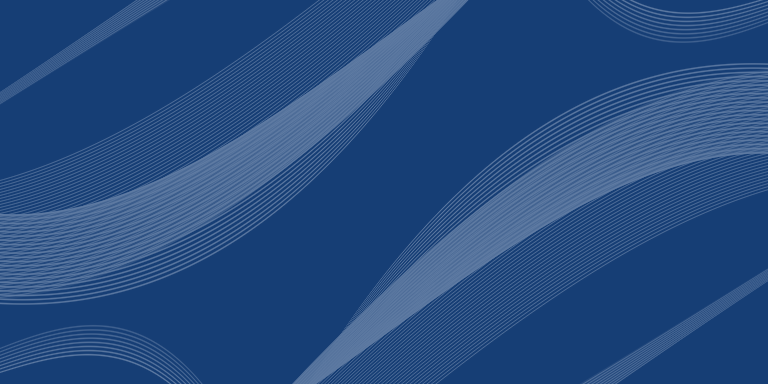
This background is drawn by a Shadertoy shader. Its source:

```glsl
// Two folded ribbons of fine pale lines on deep blue, with a thin streak and
// an arc beside each. Every ribbon blends between two cubic curves; the second
// half of the design is the first one turned by 180 degrees.

const vec3 DEEP_BLUE = vec3(0.086, 0.242, 0.458);
const vec3 PALE_LINE = vec3(0.375, 0.485, 0.640);
const vec2 TURN_CENTER = vec2(1.0104, 0.479);
const float NODE_STEP = 0.4;

// Cubic through four heights spaced NODE_STEP apart, starting at x = 0.
float curve(float x, vec4 h) {
    float t = x / NODE_STEP;
    float a = t - 1.0, b = t - 2.0, c = t - 3.0;
    return dot(h, vec4(-a * b * c / 6.0, t * b * c / 2.0,
                       -t * a * c / 2.0, t * a * b / 6.0));
}

// Integral of a finite pulse train with the given duty.
float pulseArea(float x, float count, float duty) {
    x = clamp(x, 0.0, count);
    return floor(x) * duty + min(fract(x), duty);
}

// Box-filtered coverage of evenly spaced lines between two heights.
float lineFan(float y, float top, float bottom, float count, float duty, float px) {
    float gap = bottom - top;
    gap = (gap < 0.0 ? -1.0 : 1.0) * max(abs(gap), px * 0.02);
    float phase = count * (y - top) / gap;
    float width = count * px / abs(gap);
    return (pulseArea(phase + 0.5 * width, count, duty)
          - pulseArea(phase - 0.5 * width, count, duty)) / width;
}

// Layers translucent ink over existing ink.
float layer(float ink, float added) {
    return 1.0 - (1.0 - ink) * (1.0 - added);
}

// Folded ribbon: two overlapping fans with a dense core.
float ribbon(vec2 p, float px) {
    float outerTop = curve(p.x, vec4(0.469, 0.294, 0.023, -0.299));
    float coreTop = curve(p.x, vec4(0.557, 0.474, 0.242, -0.044));
    float coreBottom = curve(p.x, vec4(0.781, 0.659, 0.393, 0.021));
    float outerBottom = curve(p.x, vec4(0.799, 0.742, 0.490, -0.013));

    float ink = 0.85 * lineFan(p.y, outerTop, coreBottom, 40.0, 0.28, px);
    ink = layer(ink, 0.9 * lineFan(p.y, coreTop, outerBottom, 22.0, 0.36, px));

    float core = lineFan(p.y, coreTop, coreBottom, 1.0, 1.0, px);
    float density = mix(0.15, 0.72, smoothstep(0.0, 1.1, p.x));
    float ridgeWidth = mix(0.015, 0.07, smoothstep(0.0, 0.7, p.x));
    float ridge = 0.65 * exp(-max(p.y - coreTop, 0.0) / ridgeWidth);
    return layer(ink, core * layer(density, ridge));
}

// Thin diagonal streak near the corner.
float streak(vec2 p, float px) {
    float top = curve(p.x, vec4(0.240, -0.031, -0.312, -0.599));
    float bottom = curve(p.x, vec4(0.273, 0.026, -0.214, -0.443));
    float ink = 0.8 * lineFan(p.y, top, bottom, 9.0, 0.4, px);
    return layer(ink, 0.2 * lineFan(p.y, top, bottom, 1.0, 1.0, px));
}

// Arc of a few lines, stronger toward its inner side.
float arc(vec2 p, float px) {
    float outer = curve(p.x, vec4(0.906, 0.888, 1.569, 3.576));
    float inner = curve(p.x, vec4(0.977, 0.979, 1.661, 3.667));
    float strength = mix(0.55, 1.0, clamp((p.y - outer) / (inner - outer), 0.0, 1.0));
    return strength * lineFan(p.y, outer, inner, 8.0, 0.36, px);
}

float halfDesign(vec2 p, float px) {
    return layer(layer(ribbon(p, px), streak(p, px)), arc(p, px));
}

void mainImage(out vec4 fragColor, in vec2 fragCoord) {
    // Height units with y running down, canvas two units wide.
    vec2 uv = fragCoord / iResolution.xy;
    vec2 p = vec2(2.0 * uv.x, 1.0 - uv.y);
    float px = 1.2 / iResolution.y;

    float ink = layer(halfDesign(p, px), halfDesign(2.0 * TURN_CENTER - p, px));
    fragColor = vec4(mix(DEEP_BLUE, PALE_LINE, ink), 1.0);
}
```
